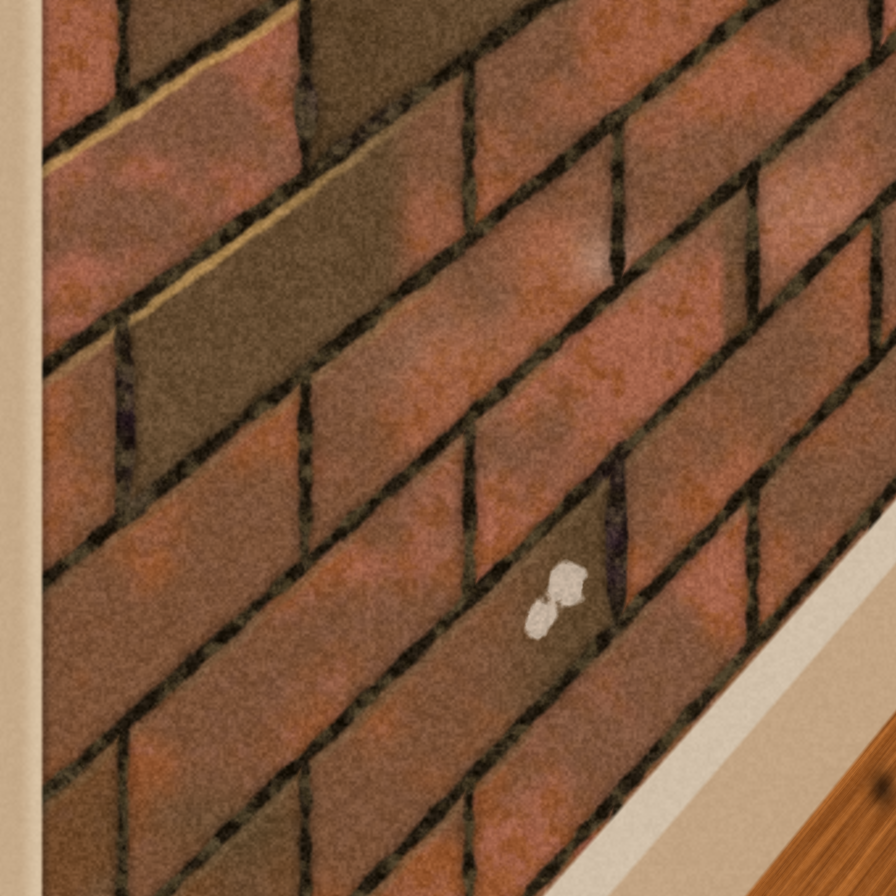
Reproduce this texture procedurally as a WebGL 1 fragment shader.

```glsl
precision highp float;
// Old brick wall in running bond, seen in steep perspective, between a pale
// post and a skirting board above a wood floor. Canvas points are mapped to
// wall courses and half bricks; noise and hashes add soot, grain and wear.
uniform vec2 u_resolution;

float hash(vec2 p) {
  vec3 q = fract(p.xyx * 0.1031);
  q += dot(q, q.yzx + 33.33);
  return fract((q.x + q.y) * q.z);
}

float noise(vec2 p) {
  vec2 i = floor(p), f = fract(p);
  f = f * f * (3.0 - 2.0 * f);
  return mix(mix(hash(i), hash(i + vec2(1, 0)), f.x),
             mix(hash(i + vec2(0, 1)), hash(i + vec2(1, 1)), f.x), f.y);
}

float fbm(vec2 p) {
  float sum = 0.0, amp = 0.53;
  for (int i = 0; i < 4; i++) {
    sum += amp * noise(p);
    p = p * 2.03 + 17.1;
    amp *= 0.5;
  }
  return sum;
}

// Soft round patch
float spot(vec2 p, vec2 centre, vec2 radius) {
  vec2 d = (p - centre) / radius;
  return exp(-dot(d, d));
}

float isBrick(vec2 id, float column, float course) {
  return step(distance(id, vec2(column, course)), 0.1);
}

void main() {
  vec2 p = gl_FragCoord.xy / u_resolution;
  float aa = 1.5 / u_resolution.y;

  // Perspective: v counts courses downward, k counts half bricks rightward
  float courseHeight = 0.242 - 0.077 * p.x;
  float v = (0.069 - p.y + 0.885 * p.x) / courseHeight;
  float depth = 0.215 - 0.0558 * (p.x - 0.137);
  float k = (p.x - 0.137) / depth;
  float course = floor(v);
  float h = (k - mod(course, 2.0)) * 0.5;
  vec2 id = vec2(floor(h), course);
  vec2 f = vec2(fract(h), fract(v));
  float tone = hash(id + 41.0);

  // Canvas distances to the nearest joints, with ragged edges
  float ragged = (fbm(p * 38.0) - 0.5) * 0.009;
  float below = f.y * courseHeight * 0.75;
  float bed = min(below, (1.0 - f.y) * courseHeight * 0.75) + ragged;
  float head = min(f.x, 1.0 - f.x) * 2.0 * depth * depth / 0.215 + ragged;

  // Fired clay: rose, orange and brown mottling
  float cloud = fbm(p * 8.0 + id * 5.3);
  float fleck = fbm(p * 55.0);
  float grain = noise(p * 190.0) + noise(p * 340.0) - 1.0;
  float corner = 1.0 - smoothstep(0.1, 0.85, length(p * vec2(0.8, 1.0)));
  vec3 col = mix(vec3(0.65, 0.39, 0.30), vec3(0.60, 0.36, 0.24), tone);
  col = mix(col, vec3(0.56, 0.31, 0.14), smoothstep(0.4, 0.75, fleck + corner * 0.3 - 0.04) * 0.75);
  col = mix(col, vec3(0.44, 0.31, 0.22), smoothstep(0.4, 0.72, cloud + tone * 0.1) * 0.75);

  // Sooty bricks and stained brick ends
  float soot = isBrick(id, 0.0, -3.0) + isBrick(id, 0.0, -4.0) * 0.8
    + isBrick(id, 0.0, -2.0) * (1.0 - smoothstep(0.72, 0.86, f.x))
    + isBrick(id, 0.0, 1.0) * smoothstep(0.48, 0.85, f.x)
    + isBrick(id, 1.0, 0.0) * smoothstep(0.86, 0.91, f.x) * 0.7
    + isBrick(id, -1.0, 0.0) * 0.6 + isBrick(id, -1.0, 1.0) * 0.6
    + spot(p, vec2(0.23, 0.08), vec2(0.09, 0.04)) * 0.7;
  vec3 sootColor = mix(vec3(0.27, 0.21, 0.12), vec3(0.44, 0.33, 0.22), cloud);
  col = mix(col, sootColor, clamp(soot, 0.0, 1.0) * 0.9);

  // Chalky bloom
  float bloom = spot(p, vec2(0.67, 0.71), vec2(0.06, 0.035))
    + spot(p, vec2(0.91, 0.76), vec2(0.06, 0.05)) + spot(p, vec2(0.50, 0.61), vec2(0.09, 0.05)) * 0.4;
  col = mix(col, vec3(0.80, 0.63, 0.55), bloom * cloud * 0.9);

  // Pale upper lip of each course, strongest at upper left
  float lit = (1.0 - smoothstep(0.25, 0.55, p.x)) * smoothstep(0.5, 0.7, p.y);
  float lip = smoothstep(0.004, 0.009, below) * (1.0 - smoothstep(0.014, 0.022, below + ragged));
  lip *= mix(0.4, 0.85, lit) * smoothstep(0.25, 0.55, noise(p * 14.0) + lit * 0.25);
  col = mix(col, mix(vec3(0.56, 0.45, 0.31), vec3(0.82, 0.64, 0.38), lit), lip);

  // Dark recessed mortar, wider where it has crumbled
  float gap = spot(p, vec2(0.15, 0.53), vec2(0.02, 0.08))
    + spot(p, vec2(0.36, 0.88), vec2(0.06, 0.03)) + spot(p, vec2(0.685, 0.40), vec2(0.02, 0.08));
  float joint = min(bed, head + 0.001) - gap * 0.007;
  vec3 mortar = mix(vec3(0.12, 0.09, 0.05), vec3(0.30, 0.25, 0.16), smoothstep(0.35, 0.75, fleck));
  mortar += vec3(0.04, 0.0, 0.09) * gap * noise(p * 45.0);
  col *= 0.8 + 0.2 * smoothstep(0.006, 0.022, joint);
  col = mix(mortar, col, smoothstep(0.004, 0.011, joint));

  // Broken white chip
  float chip = spot(p, vec2(0.635, 0.350), vec2(0.025, 0.03)) + spot(p, vec2(0.60, 0.308), vec2(0.02, 0.025));
  col = mix(col, vec3(0.82, 0.75, 0.68), smoothstep(0.42, 0.65, chip * (0.45 + fleck)) * 0.85);
  col += grain * vec3(0.08, 0.07, 0.065);

  // Skirting board and wood floor
  float edge = aa * 1.4 / courseHeight + 0.012;
  vec3 board = mix(vec3(0.82, 0.75, 0.66), vec3(0.76, 0.64, 0.51), smoothstep(3.53 - edge, 3.53 + edge, v));
  float streak = fbm(vec2(v * 24.0, p.x * 14.0));
  vec3 wood = mix(vec3(0.44, 0.23, 0.08), vec3(0.76, 0.46, 0.21), streak);
  wood *= 1.0 - 0.6 * spot(p, vec2(0.985, 0.12), vec2(0.014, 0.02));
  board = mix(board, wood, smoothstep(4.53 - edge, 4.53 + edge, v));
  col = mix(col, board + grain * 0.025, smoothstep(3.1 - edge, 3.1 + edge, v));

  // Pale post with a shaded rim
  vec3 post = mix(vec3(0.77, 0.66, 0.53), vec3(0.84, 0.75, 0.63), smoothstep(0.02, 0.042, p.x));
  col *= 1.0 - 0.25 * (1.0 - smoothstep(0.047, 0.06, p.x));
  col = mix(post + grain * 0.02, col, smoothstep(0.046 - aa, 0.048 + aa, p.x));
  gl_FragColor = vec4(clamp(col, 0.0, 1.0), 1.0);
}
```
